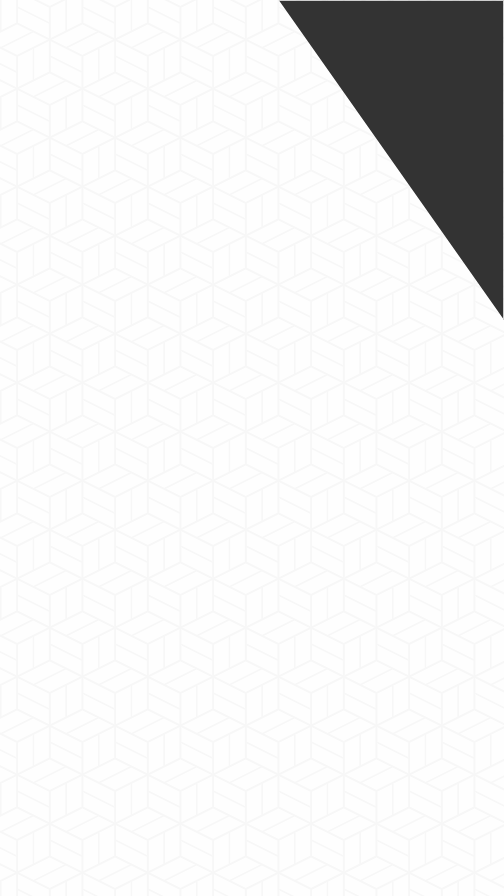
Give the GLSL for this background, as a WebGL 1 fragment shader.

```glsl
precision highp float;

uniform vec2 u_resolution;

const vec3 PAPER = vec3(0.997);
const vec3 LINE = vec3(0.968);
const vec3 CHARCOAL = vec3(0.2);

const float CUBE_EDGE = 0.03646;
const vec2 CUBE_ORIGIN = vec2(0.23785, 0.60938);
const float SLOPE_SCALE = 0.8944; // turns vertical gaps to slanted lines into distances

// Hexagonal outline measure of a cube: 1.0 on its silhouette
float hexMeasure(vec2 p) {
  p = abs(p);
  return max(p.x, p.y + 0.5 * p.x);
}

// Position relative to the centre of the nearest cube
vec2 cubeCell(vec2 p) {
  vec2 period = vec2(2.0, 3.0);
  vec2 a = mod(p + 0.5 * period, period) - 0.5 * period;
  vec2 b = mod(p, period) - 0.5 * period;
  return hexMeasure(a) < hexMeasure(b) ? a : b;
}

// Distance to the silhouette and the three inner edges
float edgeDistance(vec2 p) {
  vec2 q = abs(p);
  float outer = min(1.0 - q.x, (1.0 - q.y - 0.5 * q.x) * SLOPE_SCALE);
  float slanted = abs(p.y - 0.5 * q.x) * SLOPE_SCALE;
  float upright = p.y < 0.0 ? q.x : length(p);
  return min(abs(outer), min(slanted, upright));
}

// Distance to the line that halves the current face
float seamDistance(vec2 p) {
  if (p.y > 0.5 * abs(p.x)) return abs(p.y - 0.5 * p.x - 0.5) * SLOPE_SCALE;
  if (p.x < 0.0) return abs(p.y + 0.5 * p.x + 0.5) * SLOPE_SCALE;
  return abs(p.x - 0.5);
}

float stroke(float dist, float halfWidth, float blur) {
  return 1.0 - smoothstep(halfWidth - blur, halfWidth + blur, dist);
}

// Signed distance to the line a-b, positive on its left side
float sideDistance(vec2 p, vec2 a, vec2 b) {
  vec2 d = normalize(b - a);
  return d.x * (p.y - a.y) - d.y * (p.x - a.x);
}

void main() {
  vec2 p = gl_FragCoord.xy / u_resolution.y;
  float pixel = 1.0 / u_resolution.y;
  float aspect = u_resolution.x / u_resolution.y;

  // Faint cube lattice
  vec2 cell = cubeCell((p - CUBE_ORIGIN) / CUBE_EDGE);
  float blur = 0.6 * pixel / CUBE_EDGE;
  float lines = max(stroke(edgeDistance(cell), 0.03, blur),
                    stroke(seamDistance(cell), 0.025, blur));
  vec3 color = mix(PAPER, LINE, lines);

  // Dark corner with a hairline margin
  vec2 cornerTop = vec2(0.553 * aspect, 1.0);
  vec2 cornerRight = vec2(aspect, 0.643);
  float margin = min(aspect - p.x, 1.0 - p.y) - 0.0008;
  float corner = min(sideDistance(p, cornerTop, cornerRight), margin);
  color = mix(color, CHARCOAL, smoothstep(-0.6 * pixel, 0.6 * pixel, corner));

  gl_FragColor = vec4(color, 1.0);
}
```
